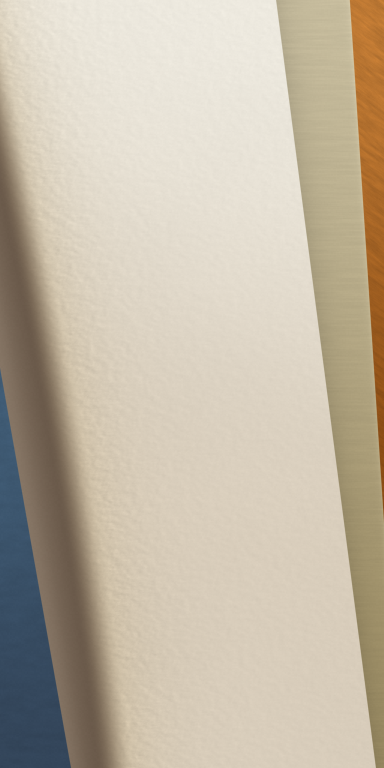
Reproduce this background procedurally as a Shadertoy shader.

```glsl
#define CREAM_TOP vec3(0.93, 0.915, 0.875)
#define CREAM_LOW vec3(0.845, 0.80, 0.73)
#define FOLD_WARM vec3(0.77, 0.70, 0.57)
#define FOLD_DARK vec3(0.41, 0.345, 0.285)
#define BACK_TONE vec3(0.54, 0.475, 0.41)
#define KHAKI_TOP vec3(0.78, 0.74, 0.62)
#define KHAKI_LOW vec3(0.61, 0.55, 0.39)
#define ORANGE_TOP vec3(0.74, 0.47, 0.20)
#define ORANGE_LOW vec3(0.54, 0.30, 0.08)
#define BLUE_TOP vec3(0.25, 0.36, 0.46)
#define BLUE_LOW vec3(0.20, 0.27, 0.35)
#define RELIEF 0.045

float hash(vec2 p) {
    vec3 q = fract(vec3(p.xyx) * 0.1031);
    q += dot(q, q.yzx + 33.33);
    return fract((q.x + q.y) * q.z);
}

float noise(vec2 p) {
    vec2 cell = floor(p), f = fract(p);
    f = f * f * (3.0 - 2.0 * f);
    float low = mix(hash(cell), hash(cell + vec2(1, 0)), f.x);
    float high = mix(hash(cell + vec2(0, 1)), hash(cell + vec2(1, 1)), f.x);
    return mix(low, high, f.y);
}

float fbm(vec2 p) {
    float sum = 0.0, amp = 0.5;
    for (int i = 0; i < 4; i++) {
        sum += amp * noise(p);
        p = mat2(1.6, 1.2, -1.2, 1.6) * p + 17.0;
        amp *= 0.5;
    }
    return sum;
}

// Coverage to the right of an edge; d is a horizontal distance
float cover(float d) {
    float aa = 0.75 / iResolution.x;
    return smoothstep(-aa, aa, d);
}

// Embossed grain lit from the upper right
float relief(vec2 p) {
    return fbm(p) - fbm(p - vec2(0.45, 0.35));
}

vec3 blueSheet(vec2 p, float down) {
    vec3 col = mix(BLUE_TOP, BLUE_LOW, smoothstep(0.5, 1.0, down));
    return col * (1.0 + 0.10 * (fbm(p * vec2(25.0, 60.0)) - 0.47));
}

vec3 orangeSheet(vec2 p, float down) {
    vec3 col = mix(ORANGE_TOP, ORANGE_LOW, smoothstep(0.0, 0.65, down));
    vec2 fibre = vec2(p.x * 0.8 - p.y * 0.6, p.x * 0.6 + p.y * 0.8);
    return col * (1.0 + 0.22 * (fbm(fibre * vec2(25.0, 140.0)) - 0.47));
}

vec3 khakiSheet(vec2 p, float down, float fromCream, float toEdge) {
    vec3 col = mix(KHAKI_TOP, KHAKI_LOW, smoothstep(-0.1, 1.05, down));
    col *= 1.0 - 0.10 * exp(-max(fromCream, 0.0) * 28.0);
    col *= 1.0 + 0.06 * (fbm(p * vec2(12.0, 190.0)) - 0.47);
    return col + 0.06 * exp(-abs(toEdge) * 180.0);
}

vec3 creamSheet(vec2 p, vec2 uv, float fold, float fromBack) {
    float down = 1.0 - uv.y;
    vec3 lit = mix(CREAM_TOP, CREAM_LOW, smoothstep(-0.05, 0.72, down - 0.12 * (uv.x - 0.4)));
    lit += 0.02 * (fbm(p * 3.0) - 0.47);

    // Warm falloff that tightens into the dark core of the fold
    lit = mix(FOLD_WARM, lit, 1.0 - exp(-max(fold + 0.02, 0.0) * 11.0));
    vec3 shade = mix(FOLD_DARK, BACK_TONE, smoothstep(0.02, 0.17, -fold));
    shade = mix(shade, BACK_TONE, 0.25 * smoothstep(0.05, 0.0, fromBack));
    vec3 col = mix(shade, lit, smoothstep(-0.045, 0.055, fold));

    float rake = 0.35 + 0.9 * exp(-abs(fold - 0.07) * 9.0);
    rake *= smoothstep(-0.06, 0.04, fold);
    return col * (1.0 + RELIEF * rake * 2.0 * relief(p * vec2(65.0, 90.0)));
}

void mainImage(out vec4 fragColor, in vec2 fragCoord) {
    vec2 uv = fragCoord / iResolution.xy;
    vec2 p = uv * vec2(1.0, 2.0);
    float down = 1.0 - uv.y;

    // Signed distances from the slanted boundaries
    float creamEdge = uv.x - (0.719 + 0.26 * down);
    float khakiEdge = uv.x - (0.911 + 0.131 * down);
    float blueEdge = uv.x - 0.355 * (down - 0.479);
    float fold = uv.x - (-0.075 + 0.50 * down - 0.13 * down * down);

    // Layers from right to left
    vec3 col = khakiSheet(p, down, creamEdge, khakiEdge);
    col = mix(col, orangeSheet(p, down), cover(khakiEdge));
    col = mix(creamSheet(p, uv, fold, blueEdge), col, cover(creamEdge));
    col = mix(blueSheet(p, down), col, cover(blueEdge));

    col += (hash(floor(uv * vec2(256.0, 512.0))) - 0.5) * 0.008;
    fragColor = vec4(clamp(col, 0.0, 1.0), 1.0);
}
```
